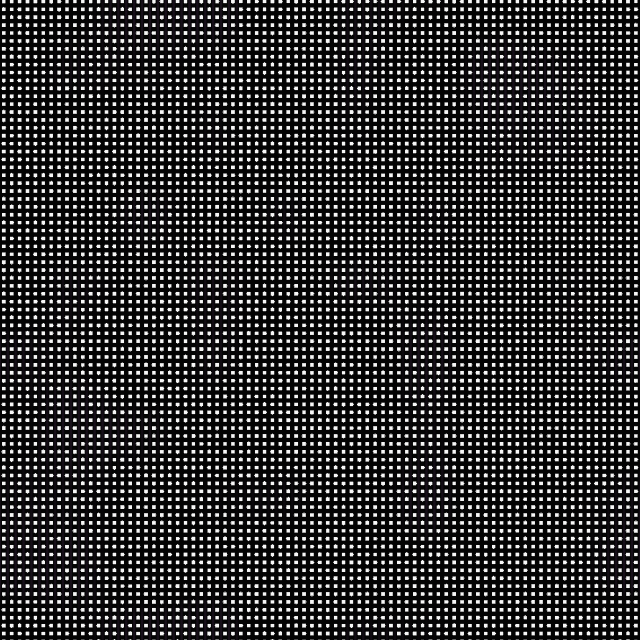
Write a Shadertoy shader that draws this pattern.

```glsl
// A fine 81 by 81 grid of small white dots on near-black, with a faint violet tint.
// Each dot is a rounded box of hashed size; some carry a small bump on one side.
// Cell indices and the tint noise wrap, so the canvas tiles.

vec3 hash3(vec2 cell) {
    vec3 h = fract(cell.xyx * vec3(0.1031, 0.1030, 0.0973));
    h += dot(h, h.yxz + 33.33);
    return fract((h.xxy + h.yzz) * h.zyx);
}

// Value noise that repeats every `period` lattice cells
float wrappedNoise(vec2 p, float period) {
    vec2 i = floor(p), f = fract(p);
    f = f * f * (3.0 - 2.0 * f);
    vec2 a = mod(i, period), b = mod(i + 1.0, period);
    return mix(mix(hash3(a).x, hash3(vec2(b.x, a.y)).x, f.x),
               mix(hash3(vec2(a.x, b.y)).x, hash3(b).x, f.x), f.y);
}

float roundedBox(vec2 p, vec2 halfSize, float radius) {
    vec2 q = abs(p) - halfSize + radius;
    return length(max(q, 0.0)) + min(max(q.x, q.y), 0.0) - radius;
}

void mainImage(out vec4 fragColor, in vec2 fragCoord) {
    const float repeats = 81.0;
    vec2 uv = fragCoord / iResolution.xy;
    vec2 grid = uv * repeats + vec2(0.02, -0.32);
    vec2 local = fract(grid) - 0.5;
    vec3 rnd = hash3(mod(floor(grid), repeats) + 7.0);

    // Dot body, slightly uneven in width and height
    float dist = roundedBox(local, 0.205 + 0.04 * rnd.xy, 0.07);

    // Bump on one of four sides
    float side = floor(rnd.z * 4.0);
    vec2 outward = side < 2.0 ? vec2(side * 2.0 - 1.0, 0.0) : vec2(0.0, side * 2.0 - 5.0);
    if (fract(rnd.z * 4.0) < 0.45)
        dist = min(dist, length(local - 0.21 * outward) - 0.09);

    // Edge smoothed over one pixel
    float pixel = repeats / min(iResolution.x, iResolution.y);
    float coverage = clamp(0.5 - dist / pixel, 0.0, 1.0);

    // Violet tint in patches, strongest in the gaps between columns
    float tint = smoothstep(0.45, 0.85, wrappedNoise(uv * 9.0, 9.0));
    tint *= smoothstep(0.25, 0.45, abs(local.x));
    vec3 ground = mix(vec3(0.01), vec3(0.09, 0.06, 0.10), tint);

    fragColor = vec4(mix(ground, vec3(0.97), coverage), 1.0);
}
```
